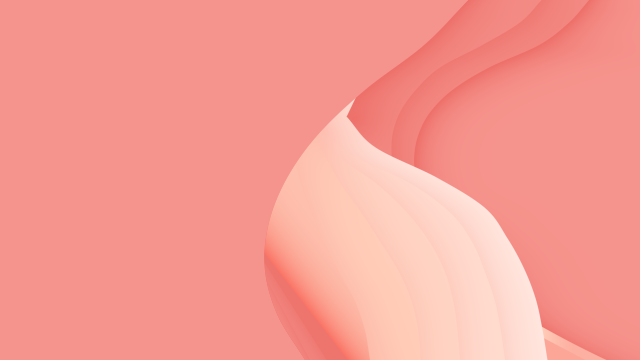
Give the GLSL for this background, as a Shadertoy shader.

```glsl
// Coral background with a folded pale shell and layered, softly shaded ribbons.

// Design grid: 432 units tall, 768 wide at 16:9, y measured down from the top.
const float GRID = 432.0;

const vec3 CORAL  = vec3(0.962, 0.580, 0.550);
const vec3 ROSE   = vec3(0.953, 0.548, 0.520);
const vec3 SHADE  = vec3(0.925, 0.405, 0.385);
const vec3 EMBER  = vec3(0.975, 0.430, 0.375);
const vec3 BLUSH  = vec3(0.990, 0.690, 0.630);
const vec3 PEACH  = vec3(1.000, 0.810, 0.730);
const vec3 CREAM  = vec3(1.000, 0.915, 0.890);

// Horizontal positions of each curve at nine evenly spaced heights.
const float OUTLINE[9] = float[9](562., 509., 438., 381., 343., 322., 318., 333., 366.);
const float RIBBON[9]  = float[9](650., 624., 579., 528., 499., 480., 471., 470., 472.);
const float HOLLOW[9]  = float[9](707., 683., 647., 587., 543., 516., 502., 497., 499.);
const float CREST[9]   = float[9](416., 450., 524., 582., 609., 629., 643., 651., 657.);
const float FOLD_A[9]  = float[9](343., 352., 361., 374., 389., 407., 426., 438., 444.);
const float FOLD_B[9]  = float[9](370., 389., 409., 434., 457., 479., 494., 502., 505.);
const float FOLD_C[9]  = float[9](375., 403., 452., 489., 516., 534., 544., 549., 552.);
const float FOLD_D[9]  = float[9](381., 421., 493., 541., 567., 582., 594., 601., 606.);

// Catmull-Rom spline through the nine knots, t in 0..8.
float spline(float t, float k[9]) {
    t = clamp(t, 0.0, 8.0);
    int i = min(int(t), 7);
    float f = t - float(i);
    float b = k[i], c = k[i + 1];
    float a = i > 0 ? k[max(i - 1, 0)] : 2.0 * b - c;
    float d = i < 7 ? k[min(i + 2, 8)] : 2.0 * c - b;
    return b + 0.5 * f * (c - a + f * (2.0 * a - 5.0 * b + 4.0 * c - d
         + f * (3.0 * (b - c) + d - a)));
}

// Approximate signed distance to a curve, positive on its right.
float curveSide(vec2 p, float k[9], float top, float bottom) {
    float stepY = (bottom - top) / 8.0;
    float t = (p.y - top) / stepY;
    float slope = (spline(t + 0.4, k) - spline(t - 0.4, k)) / (0.8 * stepY);
    return (p.x - spline(t, k)) / sqrt(1.0 + slope * slope);
}

// Signed distance to a line through a point, x = origin.x + slope * dy.
float lineSide(vec2 p, vec2 origin, float slope) {
    return (p.x - origin.x - slope * (p.y - origin.y)) / sqrt(1.0 + slope * slope);
}

float cover(float d, float px) { return smoothstep(-px, px, d); }

float falloff(float d, float width) { return exp(-max(d, 0.0) / width); }

// Lays one sheet over the colour, shaded along its left edge.
vec3 sheet(vec3 under, vec3 tint, vec3 dark, float d, float width, float px) {
    return mix(under, mix(tint, dark, falloff(d, width)), cover(d, px));
}

// Ribbons and the hollow behind the shell.
vec3 ribbons(vec3 col, vec2 p, float outline, float crest, float px) {
    vec3 band = mix(ROSE, SHADE, 0.75 * falloff(length(p - vec2(424., 142.)), 32.));
    col = sheet(col, band, mix(ROSE, SHADE, 0.8), outline, 20., px);
    col = sheet(col, ROSE, mix(ROSE, SHADE, 0.55), curveSide(p, RIBBON, 0., 216.), 24., px);
    float hollow = curveSide(p, HOLLOW, 0., 216.);
    float x = p.x - 652.;
    float lipSide = (p.y - 393. - 0.56 * x + 0.0006 * x * x) / 1.13;
    float dim = 0.2 * falloff(crest, 25.) * smoothstep(200., 340., p.y)
              + 0.55 * falloff(-lipSide, 14.);
    col = sheet(col, mix(CORAL, SHADE, dim), mix(CORAL, SHADE, 0.85), hollow, 20., px);
    // Two peach slivers under the lip, right of the shell
    float below = cover(lipSide, px) * cover(p.x - 630., px);
    col = mix(col, mix(PEACH, BLUSH, smoothstep(640., 690., p.x)), below);
    float inner = -lineSide(p, vec2(655., 407.), 1.9);
    return mix(col, mix(BLUSH, EMBER, 0.15), cover(inner, px) * below);
}

// Fanned folds, from the glowing left edge to the pale crest.
vec3 shell(vec2 p, float crest, float px) {
    float root = lineSide(p, vec2(318., 305.), 0.78);
    vec3 col = mix(PEACH, BLUSH, 0.3);
    col = mix(col, EMBER, 0.95 * falloff(root, 27.));
    vec3 first = mix(PEACH, EMBER, 0.22 * falloff(root, 27.));
    col = sheet(col, first, mix(first, BLUSH, 0.5), curveSide(p, FOLD_A, 150., 432.), 24., px);
    float folds[3] = float[3](curveSide(p, FOLD_B, 150., 432.),
        curveSide(p, FOLD_C, 150., 432.), curveSide(p, FOLD_D, 150., 432.));
    for (int i = 0; i < 3; i++) {
        vec3 tint = mix(PEACH, CREAM, 0.25 + 0.28 * float(i));
        col = sheet(col, tint, mix(tint, BLUSH, 0.36), folds[i], 22., px);
    }
    col = mix(col, CREAM, 0.6 * falloff(-crest, 12.) * smoothstep(145., 215., p.y));
    col = mix(col, BLUSH, 0.6 * falloff(length(p - vec2(388., 155.)), 38.));
    // Rosy layers tucked under the root
    vec3 tuck = mix(ROSE, SHADE, 0.65);
    for (int i = 0; i < 2; i++) {
        float f = float(i);
        float d = lineSide(p, vec2(318., 316. + 16. * f), 0.64 - 0.1 * f);
        vec3 tint = mix(ROSE, SHADE, 0.2 - 0.2 * f);
        tuck = mix(tuck, mix(tint, SHADE, 0.4 * falloff(-d, 9.)), cover(-d, px));
    }
    return mix(tuck, col, cover(root, px));
}

void mainImage(out vec4 fragColor, in vec2 fragCoord) {
    float unit = GRID / iResolution.y;
    vec2 p = vec2(fragCoord.x, iResolution.y - fragCoord.y) * unit;
    float px = 0.7 * unit;

    float outline = curveSide(p, OUTLINE, 0., 432.);
    float crest = curveSide(p, CREST, 140., 432.);
    float notch = lineSide(p, vec2(427., 117.), -0.48);
    float edge = p.y < 140. ? notch : crest;

    vec3 col = ribbons(CORAL, p, outline, crest, px);
    float body = cover(outline, px) * cover(-edge, px) * cover(p.y - 116., px);
    fragColor = vec4(mix(col, shell(p, crest, px), body), 1.0);
}
```
